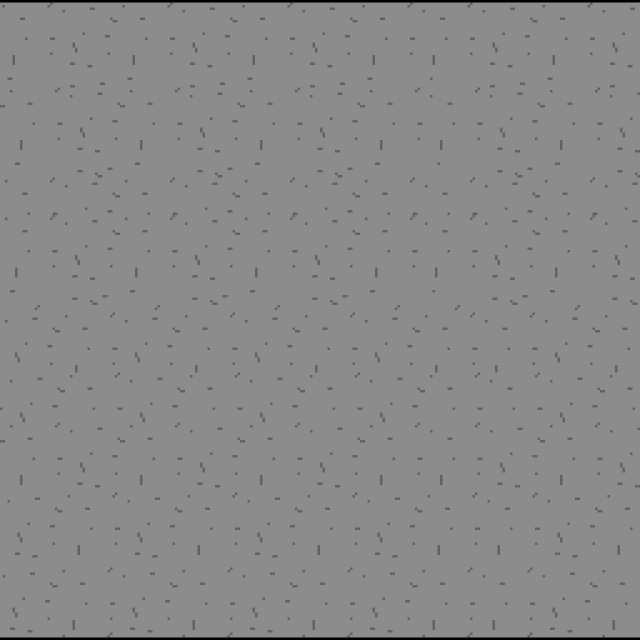
Give the GLSL for this texture, as a WebGL 2 fragment shader.

```glsl
#version 300 es
precision highp float;
// Grey ground strewn with tiny dark chips in repeating, cut and shifted motifs.

uniform vec2 u_resolution;
out vec4 fragColor;

const float GRID = 256.0;              // texels across the canvas
const vec2 CELL = vec2(8.0, 10.0);     // room for one chip, in texels
const vec2 MOTIF = vec2(6.0, 4.0);     // cells in one motif
const float ROW_PITCH = 28.0;
const float ROW_JITTER = 0.6;
const float SEAM = 172.0;              // where a row restarts its motif
const vec3 GROUND = vec3(0.55);
const vec3 CHIP = vec3(0.385);
const vec3 BORDER = vec3(0.0);

float hash(vec2 p) {
    vec3 q = fract(p.xyx * vec3(0.1031, 0.1030, 0.0973));
    q += dot(q, q.yzx + 33.33);
    return fract((q.x + q.y) * q.z);
}

// 1 inside a block of the given size with its corner at zero
float block(vec2 p, vec2 size) {
    vec2 inside = step(vec2(0.0), p) * step(p, size - 1.0);
    return inside.x * inside.y;
}

// Chip shapes, chosen by rank: dot, dash, diagonals, upright, slanted
float chip(vec2 p, float rank) {
    if (rank < 6.0) return block(p, vec2(1.0));
    if (rank < 13.0) return block(p, vec2(2.0, 1.0));
    if (rank < 15.0) return block(p - vec2(0.0, floor((p.x + 1.0) * 0.5)), vec2(3.0, 1.0));
    if (rank < 16.0) return block(p, vec2(1.0, 4.0));
    if (rank < 18.0) return block(p - vec2(0.0, 1.0 - p.x), vec2(2.0, 1.0));
    if (rank < 19.0) return block(p - vec2(floor(p.y * 0.5), 0.0), vec2(1.0, 4.0));
    if (rank < 21.0) return block(p, vec2(2.0, 1.0));
    return 0.0;
}

// One motif of chips, repeated sideways
float motif(vec2 p) {
    vec2 cell = floor(p / CELL);
    vec2 id = mod(cell, MOTIF);
    float rank = mod((id.x + id.y * MOTIF.x) * 7.0 + 3.0, MOTIF.x * MOTIF.y);
    vec2 jitter = vec2(hash(id + 11.0), hash(id + 47.0));
    vec2 corner = floor(jitter * vec2(6.0, 7.0));
    return chip(p - cell * CELL - corner, rank);
}

float rowStart(float row) {
    return floor((row + ROW_JITTER * hash(vec2(row, 5.0))) * ROW_PITCH);
}

// Rows of uneven height, each shifted and restarted at its seam
float chips(vec2 p) {
    float row = floor(p.y / ROW_PITCH);
    row -= 1.0 - step(rowStart(row), p.y);
    float halfMotif = 0.5 * MOTIF.x * CELL.x;
    float shift = halfMotif * floor(2.0 * hash(vec2(row, 19.0)))
                + floor(4.0 * hash(vec2(row, 31.0)));
    float restart = halfMotif * step(SEAM + shift, p.x);
    return motif(vec2(p.x - shift + restart, p.y - rowStart(row)));
}

vec3 texel(vec2 p) {
    p = clamp(p, vec2(0.0), vec2(GRID - 1.0));
    bool edge = p.y < 1.0 || p.y > GRID - 2.0;
    return edge ? BORDER : mix(GROUND, CHIP, chips(p));
}

// Blend neighbouring texels over the width of one screen pixel
vec3 smoothTexels(vec2 p, vec2 footprint) {
    vec2 base = floor(p - 0.5);
    vec2 w = clamp((p - 1.0 - base) / footprint + 0.5, 0.0, 1.0);
    vec3 upper = mix(texel(base), texel(base + vec2(1.0, 0.0)), w.x);
    vec3 lower = mix(texel(base + vec2(0.0, 1.0)), texel(base + 1.0), w.x);
    return mix(upper, lower, w.y);
}

void main() {
    vec2 uv = gl_FragCoord.xy / u_resolution;
    vec2 p = vec2(uv.x, 1.0 - uv.y) * GRID;
    vec2 footprint = min(GRID / u_resolution, vec2(1.0));
    fragColor = vec4(smoothTexels(p, footprint), 1.0);
}
```
